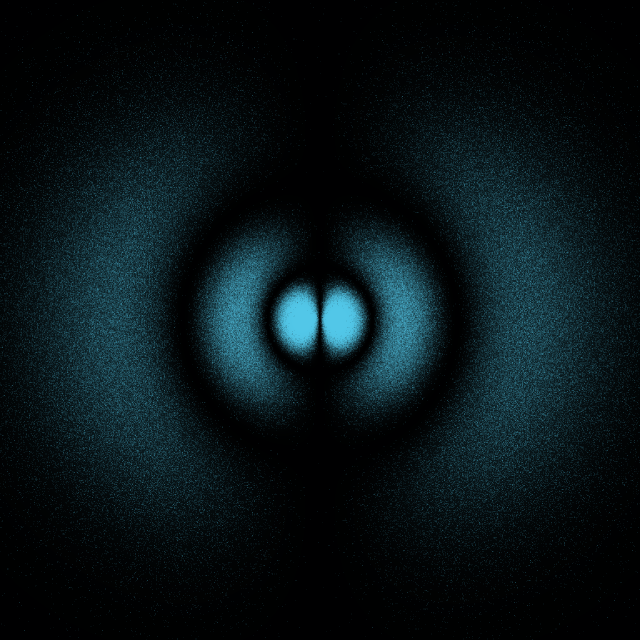
This background is drawn by a WebGL 1 fragment shader. Its source:

```glsl
precision highp float;
// Point-cloud slice through a two-lobed electron orbital on black.
// A radial polynomial sets the dark rings, a cosine factor the dark vertical
// plane, and fine hashed dots are scattered in proportion to the density.

uniform vec2 u_resolution;

const vec3 DOT_COLOR = vec3(0.32, 0.78, 0.91);
const vec3 BACKDROP = vec3(0.0, 0.001, 0.002);
const float RADIAL_SCALE = 33.7;   // scaled radii per canvas width
const float EXPOSURE = 0.21;       // expected dots per unit of density
const float GRAIN_CELLS = 1536.0;  // dot cells across the canvas
const float GRAIN_CONTRAST = 0.45;

float hash(vec2 cell) {
  vec3 q = fract(cell.xyx * vec3(0.1031, 0.1030, 0.0973));
  q += dot(q, q.yzx + 33.33);
  return fract((q.x + q.y) * q.z);
}

// Squared wave function with radial nodes at 5 - sqrt(5) and 5 + sqrt(5).
float orbitalDensity(vec2 p) {
  float rho = length(p);
  float radial = rho * rho - 10.0 * rho + 20.0;
  return p.x * p.x * radial * radial * exp(-rho);
}

// Chance that at least one dot covers a place of the given density.
float dotCoverage(float density, float exposure) {
  return 1.0 - exp(-exposure * density);
}

// One grain: a lit or dark cell, softened toward its mean coverage.
float grain(vec2 p, float coverage) {
  float lit = step(hash(floor(p * GRAIN_CELLS) + 2048.0), coverage);
  return mix(coverage, lit, GRAIN_CONTRAST);
}

void main() {
  float side = min(u_resolution.x, u_resolution.y);
  float light = 0.0;

  // Average a three by three block of samples per pixel to smooth the grain.
  for (int row = -1; row <= 1; row++) {
    for (int column = -1; column <= 1; column++) {
      vec2 offset = vec2(float(column), float(row)) / 3.0;
      vec2 p = (gl_FragCoord.xy + offset - 0.5 * u_resolution) / side;
      float density = orbitalDensity(p * RADIAL_SCALE);
      light += grain(p, dotCoverage(density, EXPOSURE)) / 9.0;
    }
  }

  gl_FragColor = vec4(mix(BACKDROP, DOT_COLOR, light), 1.0);
}
```
